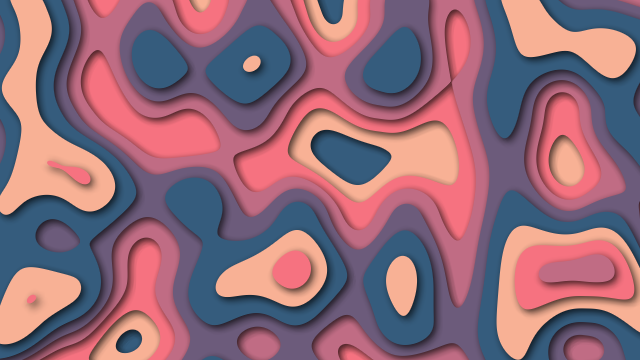
Give the GLSL for this background, as a WebGL 1 fragment shader.

```glsl
precision highp float;

// Layered cut paper: a smooth gradient-noise relief is sliced into terraces,
// each terrace takes the next of five cycling colours, and every edge drops
// a soft shadow to the lower right on the sheet beneath it.

#define BLOB_FREQ 3.5         // noise cells per canvas height
#define SWELL_FREQ 1.9        // broad undulation, cells per canvas height
#define SWELL_AMOUNT 0.5
#define LEVEL_GAIN 8.0        // terraces per unit of noise
#define LEVEL_MEAN 1.1
#define SUMMIT_SLOPE 0.75     // flattening of the ground above level 2
#define SHADOW_SHIFT vec2(0.0075, -0.0085)
#define SHADOW_BLUR 0.021
#define SHADOW_STRENGTH 0.76
#define SHADOW_TAPS 24
#define FIELD_ORIGIN vec2(7.3, 3.6)

uniform vec2 u_resolution;

// Unit gradient with a pseudo-random direction for each lattice point.
vec2 latticeGradient(vec2 cell) {
    vec3 q = fract(cell.xyx * vec3(0.1031, 0.1030, 0.0973));
    q += dot(q, q.yzx + 33.33);
    float angle = 6.28318 * fract((q.x + q.y) * q.z);
    return vec2(cos(angle), sin(angle));
}

float gradientNoise(vec2 p) {
    vec2 cell = floor(p);
    vec2 f = p - cell;
    vec2 u = f * f * f * (f * (f * 6.0 - 15.0) + 10.0);
    vec2 e = vec2(1.0, 0.0);
    float a = dot(latticeGradient(cell), f);
    float b = dot(latticeGradient(cell + e.xy), f - e.xy);
    float c = dot(latticeGradient(cell + e.yx), f - e.yx);
    float d = dot(latticeGradient(cell + e.xx), f - e.xx);
    return mix(mix(a, b, u.x), mix(c, d, u.x), u.y);
}

// Relief measured in terraces; whole numbers are the paper edges.
float relief(vec2 p) {
    float n = gradientNoise(p * BLOB_FREQ + FIELD_ORIGIN);
    vec2 tilted = vec2(0.8 * p.x - 0.6 * p.y, 0.6 * p.x + 0.8 * p.y);
    n += SWELL_AMOUNT * gradientNoise(tilted * SWELL_FREQ + FIELD_ORIGIN.yx + 20.0);
    float h = LEVEL_MEAN + LEVEL_GAIN * n;
    return min(h, 2.0 + (h - 2.0) * SUMMIT_SLOPE);
}

// Five paper colours, repeating upwards.
vec3 paperColor(float level) {
    float k = mod(level + 0.5, 5.0);
    if (k < 1.0) return vec3(0.753, 0.424, 0.518);  // mauve
    if (k < 2.0) return vec3(0.424, 0.357, 0.482);  // purple
    if (k < 3.0) return vec3(0.208, 0.361, 0.490);  // blue
    if (k < 4.0) return vec3(0.973, 0.694, 0.584);  // peach
    return vec3(0.965, 0.447, 0.502);               // coral
}

void main() {
    float pixel = 1.0 / u_resolution.y;
    vec2 p = gl_FragCoord.xy * pixel;

    // Nearest paper edge and the smoothed coverage of the sheet above it.
    float h = relief(p);
    float slope = length(vec2(relief(p + vec2(pixel, 0.0)) - h,
                              relief(p + vec2(0.0, pixel)) - h)) / pixel;
    slope = max(slope, 0.01);
    float edge = floor(h + 0.5);
    float coverage = clamp((h - edge) / (slope * pixel) + 0.5, 0.0, 1.0);

    // Blurred shadow on the lower (x) and upper (y) sheet at that edge.
    vec2 shadow = vec2(0.0);
    float softness = slope * SHADOW_BLUR * 0.35;
    for (int i = 0; i < SHADOW_TAPS; i++) {
        float t = (float(i) + 0.5) / float(SHADOW_TAPS);
        float angle = float(i) * 2.39996;
        vec2 spread = SHADOW_BLUR * pow(t, 0.7) * vec2(cos(angle), sin(angle));
        float caster = relief(p - SHADOW_SHIFT + spread);
        shadow += clamp((caster - vec2(edge, edge + 1.0)) / softness + 0.5, 0.0, 1.0);
    }
    vec2 light = 1.0 - SHADOW_STRENGTH * shadow / float(SHADOW_TAPS);

    vec3 lowerSheet = paperColor(edge - 1.0) * light.x;
    vec3 upperSheet = paperColor(edge) * light.y;
    gl_FragColor = vec4(mix(lowerSheet, upperSheet, coverage), 1.0);
}
```
